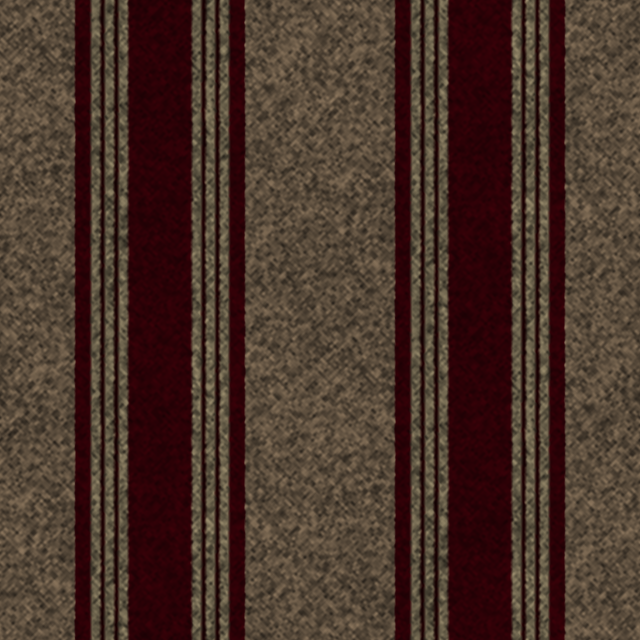
A Shadertoy shader for this pattern:

```glsl
// Seamless vertical wallpaper stripes: grainy taupe with dark red bands edged by triple pinstripes.

const float REPEATS    = 2.0;     // bands across the canvas
// Widths below are fractions of one repeat, measured from the band centre
const float BAND_HALF  = 0.2656;
const float LINE_FIRST = 0.1150;  // centre of the innermost pinstripe
const float LINE_PITCH = 0.0430;
const float LINE_HALF  = 0.0150;
const int   LINE_COUNT = 3;
const float SOFTNESS   = 0.0040;
const float EDGE_WOBBLE = 0.0050;

const vec2  WEAVE_CELLS  = vec2(170.0, 86.0); // whole numbers, so the grain wraps
const vec2  MOTTLE_CELLS = vec2(9.0, 12.0);
const float TAUPE_GRAIN  = 1.15;
const float RED_GRAIN    = 0.75;
const float MOTTLE       = 0.10;

const vec3 TAUPE    = vec3(0.352, 0.297, 0.234);
const vec3 LINE     = vec3(0.390, 0.355, 0.275);
const vec3 RED      = vec3(0.168, 0.003, 0.024);
const vec3 DARK_RED = vec3(0.100, 0.000, 0.006);

// Integer hash, 0 to 1
float hash(vec2 cell, uint seed) {
    uvec2 c = uvec2(cell);
    uint h = c.x * 1597u + c.y * 51749u + seed * 7919u;
    h = (h ^ (h >> 15u)) * 73244475u;
    h = (h ^ (h >> 13u)) * 19349663u;
    h ^= h >> 16u;
    return float(h & 65535u) / 65535.0;
}

// Value noise that wraps after a whole number of cells
float wrapNoise(vec2 p, vec2 cells, uint seed) {
    p *= cells;
    vec2 i = floor(p);
    vec2 f = p - i;
    f = f * f * (3.0 - 2.0 * f);
    vec2 a = mod(i, cells);
    vec2 b = mod(i + 1.0, cells);
    return mix(mix(hash(a, seed), hash(vec2(b.x, a.y), seed), f.x),
               mix(hash(vec2(a.x, b.y), seed), hash(b, seed), f.x), f.y);
}

// Fine grain crossed along both diagonals, centred on zero
float weaveGrain(vec2 uv) {
    vec2 diagonal = vec2(uv.x + uv.y, uv.x - uv.y);
    return 0.5 * (wrapNoise(diagonal, WEAVE_CELLS, 1u)
                + wrapNoise(diagonal, WEAVE_CELLS.yx, 2u)) - 0.5;
}

// Coverage of a stripe around zero
float stripe(float offset, float halfWidth, float blur) {
    return 1.0 - smoothstep(-blur, blur, abs(offset) - halfWidth);
}

void mainImage(out vec4 fragColor, in vec2 fragCoord) {
    vec2 uv = fragCoord / iResolution.xy;
    float grain = weaveGrain(uv);
    float mottle = wrapNoise(uv, MOTTLE_CELLS, 3u) - 0.5;

    // Mirrored distance from the band centre, roughened by the grain
    float fromCentre = abs(fract(uv.x * REPEATS) - 0.5);
    float d = fromCentre + grain * EDGE_WOBBLE;
    float blur = max(SOFTNESS, 0.75 * REPEATS / iResolution.x);

    // Pinstripes and the darker gaps between them
    float lines = 0.0;
    for (int i = 0; i < LINE_COUNT; i++) {
        float centre = LINE_FIRST + float(i) * LINE_PITCH;
        lines = max(lines, stripe(d - centre, LINE_HALF, blur * 1.6));
    }
    float groupSpan = float(LINE_COUNT - 1) * LINE_PITCH;
    float gaps = stripe(d - LINE_FIRST - 0.5 * groupSpan,
                        0.5 * groupSpan + LINE_HALF, blur);
    float band = stripe(d, BAND_HALF, blur);

    // Layer the cloth colours with their own grain strength
    float light = 1.0 + MOTTLE * mottle;
    vec3 taupe = TAUPE * (light + TAUPE_GRAIN * grain);
    vec3 pin = LINE * (light + TAUPE_GRAIN * grain);
    vec3 red = mix(RED, DARK_RED, gaps) * (light + RED_GRAIN * grain);
    vec3 color = mix(taupe, mix(red, pin, lines), band);

    fragColor = vec4(clamp(color, 0.0, 1.0), 1.0);
}
```
